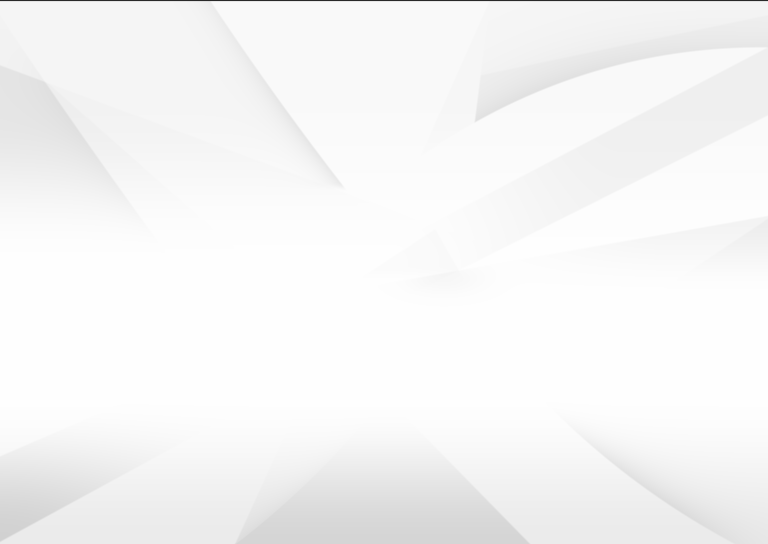
A Shadertoy shader for this background:

```glsl
// Pale abstract background: translucent folded sheets and rays around a white centre.

const vec2  EXTENT = vec2(1.417, 1.0);   // layout size, in canvas heights
const float EDGE_SOFT = 0.0022;          // half width of a smoothed edge
const float WHITE = 0.995;
const float TOP_SHADE = 0.018;
const float BOTTOM_SHADE = 0.075;
const float FOLD_SHADOW = 0.075;
const float RULE_HEIGHT = 0.0020;        // thin dark rule along the top
const float RULE_LEVEL = 0.16;

// Signed distance to the line a-b, bowed sideways; positive to the left of a->b.
float edge(vec2 p, vec2 a, vec2 b, float bow) {
    float len = distance(a, b);
    vec2 dir = (b - a) / len;
    float t = dot(p - a, dir) / len;
    return dot(p - a, vec2(-dir.y, dir.x)) - 4.0 * bow * t * (1.0 - t);
}

float fill(float d) { return smoothstep(-EDGE_SOFT, EDGE_SOFT, d); }

// Shadow that starts sharply at d = 0 and fades over the given reach.
float shadow(float d, float reach) { return fill(d) * exp(-max(d, 0.0) / reach); }

float fall(float lo, float hi, float x) { return 1.0 - smoothstep(lo, hi, x); }

// Folded sheets in the upper left
float upperLeft(vec2 p) {
    float fold = -edge(p, vec2(0.387, 1.0), vec2(0.637, 0.653), -0.004);
    float sheet = -edge(p, vec2(0.0, 0.972), vec2(0.304, 0.539), -0.003);
    float beam = -edge(p, vec2(0.0, 0.880), vec2(0.627, 0.649), 0.0);
    float inner = -edge(p, vec2(0.083, 0.852), vec2(0.461, 0.520), 0.0);
    float fade = smoothstep(0.52, 0.78, p.y);
    float shade = 0.016 * fill(fold) * smoothstep(0.60, 0.80, p.y);
    shade += FOLD_SHADOW * shadow(fold, 0.020) * smoothstep(0.648, 0.664, p.y)
           * (1.0 - 0.45 * smoothstep(0.70, 1.0, p.y));
    shade += 0.012 * fill(beam) * fade;
    shade += 0.016 * fill(inner) * fill(beam) * fade;
    shade += fill(sheet) * (0.010 + 0.024 * fill(beam)) * fade;
    shade += 0.028 * shadow(sheet, 0.035) * smoothstep(0.53, 0.68, p.y)
           * fall(0.80, 0.95, p.y);
    return shade;
}

// Curved sheet and light rays in the upper right
float upperRight(vec2 p) {
    float side = edge(p, vec2(0.904, 1.0), vec2(0.876, 0.775), 0.0);
    float arc = edge(p, vec2(0.876, 0.775), vec2(1.417, 0.913), 0.037);
    float crease = edge(p, vec2(0.889, 0.862), vec2(1.417, 0.972), 0.0);
    float sheet = fill(side) * fill(arc);
    float shade = sheet * (0.012 + 0.018 * shadow(-crease, 0.20));
    shade += sheet * 0.075 * exp(-max(arc, 0.0) / 0.045)
           * (1.0 - 0.35 * smoothstep(0.95, 1.4, p.x));

    float wedge = edge(p, vec2(0.904, 1.0), vec2(0.756, 0.668), 0.0);
    shade += 0.012 * fill(wedge) * fill(-side) * fill(arc)
           * smoothstep(0.65, 0.80, p.y);

    float rayTop = -edge(p, vec2(0.701, 0.539), vec2(1.417, 0.913), 0.0);
    float rayBase = edge(p, vec2(0.720, 0.440), vec2(1.417, 0.788), 0.0);
    shade += 0.040 * fill(rayTop) * fill(rayBase) * smoothstep(0.72, 1.15, p.x);

    float low = -edge(p, vec2(0.683, 0.474), vec2(1.417, 0.603), 0.0);
    float corner = -edge(p, vec2(1.273, 0.502), vec2(1.417, 0.598), 0.0);
    float lowFade = smoothstep(0.46, 0.60, p.y) * smoothstep(0.80, 1.25, p.x);
    shade += lowFade * (0.040 * fill(low) + 0.025 * fill(corner));
    return shade;
}

// Faint overlapping facets near the middle
float centre(vec2 p) {
    float slit = -edge(p, vec2(0.683, 0.474), vec2(1.417, 0.603), 0.0);
    float roof = -edge(p, vec2(0.683, 0.500), vec2(0.803, 0.579), 0.0);
    float gable = -edge(p, vec2(0.803, 0.579), vec2(0.845, 0.505), 0.0);
    vec2 q = (p - vec2(0.82, 0.488)) / vec2(0.07, 0.028);
    return 0.026 * fill(slit) * exp(-dot(q, q))
         + 0.012 * fill(roof) * fill(gable) * smoothstep(0.485, 0.51, p.y);
}

// Rays and folds along the bottom
float lower(vec2 p) {
    float rise = fall(0.0, 0.25, p.y);
    float rayTop = -edge(p, vec2(0.0, 0.161), vec2(0.406, 0.336), 0.0);
    float rayBase = edge(p, vec2(0.0, 0.004), vec2(0.424, 0.234), 0.0);
    float shade = 0.10 * fill(rayTop) * fill(rayBase) * fall(0.0, 0.48, p.x)
                * fall(0.02, 0.27, p.y);

    float left = -edge(p, vec2(0.434, 0.0), vec2(0.664, 0.216), -0.008);
    float right = -edge(p, vec2(0.738, 0.244), vec2(0.978, 0.0), 0.0);
    float flank = -edge(p, vec2(0.434, 0.0), vec2(0.554, 0.262), 0.0);
    shade += 0.085 * fill(left) * fill(right) * rise;
    shade += fill(flank) * fill(-left) * rise
           * (0.018 + 0.040 * shadow(-left, 0.025));

    float fold = edge(p, vec2(0.978, 0.290), vec2(1.356, 0.0), -0.020);
    shade += FOLD_SHADOW * shadow(fold, 0.030) * fall(0.13, 0.27, p.y)
           * smoothstep(-0.08, 0.08, p.y);
    return shade;
}

void mainImage(out vec4 fragColor, in vec2 fragCoord) {
    vec2 uv = fragCoord / iResolution.xy;
    vec2 p = uv * EXTENT;
    float level = WHITE - TOP_SHADE * smoothstep(0.52, 0.85, p.y)
                - BOTTOM_SHADE * fall(0.0, 0.27, p.y);
    level -= upperLeft(p) + upperRight(p) + centre(p) + lower(p);
    float rule = clamp((uv.y - 1.0 + RULE_HEIGHT) * iResolution.y + 0.5, 0.0, 1.0);
    fragColor = vec4(vec3(mix(level, RULE_LEVEL, rule)), 1.0);
}
```
